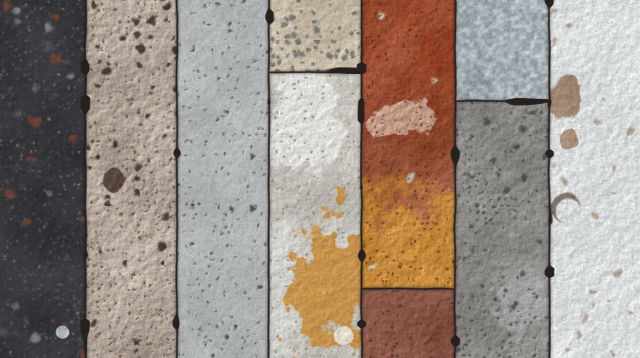
This texture is drawn by a WebGL 1 fragment shader. Its source:

```glsl
precision highp float;
uniform vec2 u_resolution;

float hash(vec2 p) {
  vec3 q = fract(vec3(p.xyx) * 0.1031);
  q += dot(q, q.yzx + 33.33);
  return fract((q.x + q.y) * q.z);
}

float noise(vec2 p) {
  vec2 i = floor(p), f = fract(p);
  f = f * f * (3.0 - 2.0 * f);
  return mix(mix(hash(i), hash(i + vec2(1.0, 0.0)), f.x),
             mix(hash(i + vec2(0.0, 1.0)), hash(i + 1.0), f.x), f.y);
}

float fbm(vec2 p) {
  float sum = 0.0, gain = 0.53;
  for (int i = 0; i < 4; i++) {
    sum += gain * noise(p);
    p = mat2(1.6, 1.2, -1.2, 1.6) * p + 17.3;
    gain *= 0.5;
  }
  return sum;
}

// Scattered irregular spots: x is coverage, y a random value per spot
vec2 spots(vec2 p, float scale, float density, float radius) {
  vec2 q = p * scale;
  q += 0.35 * vec2(noise(q * 2.3), noise(q * 2.3 + 41.0));
  float soft = 0.06 + scale / u_resolution.y;
  vec2 result = vec2(0.0);
  for (int y = -1; y <= 1; y++) {
    for (int x = -1; x <= 1; x++) {
      vec2 cell = floor(q) + vec2(float(x), float(y));
      float id = hash(cell + 7.7);
      vec2 center = cell + 0.15 + 0.7 * vec2(hash(cell + 3.1), hash(cell + 59.0));
      float size = radius * mix(0.35, 1.0, hash(cell + 91.0));
      float cover = 1.0 - smoothstep(size - soft, size + soft, length(q - center));
      cover *= step(hash(cell + 23.0), density);
      if (cover > result.x) result = vec2(cover, id);
    }
  }
  return result;
}

// Ragged stain around a center
float stain(vec2 p, vec2 center, vec2 size, float ragged) {
  float d = length((p - center) / size) + ragged * (fbm(p * 22.0) - 0.5);
  return 1.0 - smoothstep(0.85, 1.05, d);
}

// Pits with a lit lower right rim
vec3 pit(vec3 color, vec2 p, float scale, float density, float radius, vec3 dark) {
  float rim = spots(p + vec2(-0.0025, 0.0025), scale, density, radius).x;
  color *= 1.0 + 0.1 * rim;
  return mix(color, dark, 0.85 * spots(p, scale, density, radius).x);
}

vec3 slab(vec2 p, float column) {
  float cloud = fbm(p * 9.0 + column * 13.0) - 0.5;
  float patches = smoothstep(0.35, 0.65, fbm(p * 7.0 + 5.0));
  float rough = 0.35;
  vec3 c;
  if (column < 0.5) { // asphalt with mixed aggregate
    c = vec3(0.21, 0.21, 0.225) + 0.1 * cloud;
    vec2 fine = spots(p, 75.0, 0.4, 0.3), stone = spots(p, 22.0, 0.22, 0.34);
    c = mix(c, mix(vec3(0.3, 0.31, 0.33), vec3(0.6, 0.56, 0.48), pow(fine.y, 4.0)), 0.7 * fine.x);
    vec3 tint = mix(vec3(0.29, 0.31, 0.34), vec3(0.55, 0.58, 0.6), pow(stone.y, 4.0));
    c = mix(c, mix(tint, vec3(0.44, 0.27, 0.2), step(stone.y, 0.22)), 0.8 * stone.x);
    c = mix(c, vec3(0.68, 0.7, 0.7), stain(p, vec2(0.175, 0.073), vec2(0.022), 0.5));
  } else if (column < 1.5) { // travertine
    c = vec3(0.69, 0.635, 0.59) + 0.2 * cloud;
    c = pit(c, p, 60.0, 0.2 + 0.3 * patches, 0.25, vec3(0.34, 0.27, 0.23));
    c = pit(c, p + 3.0, 27.0, 0.15 + 0.35 * smoothstep(0.4, 0.9, p.y), 0.3, vec3(0.2, 0.15, 0.13));
    c = mix(c, vec3(0.34, 0.28, 0.24), stain(p, vec2(0.316, 0.498), vec2(0.028, 0.036), 0.6));
    rough = 0.65;
  } else if (column < 2.5) { // cast concrete
    c = vec3(0.69, 0.705, 0.705) + 0.12 * cloud;
    c = pit(c, p, 55.0, 0.22, 0.24, vec3(0.4, 0.4, 0.4));
    c = pit(c, p + 6.0, 27.0, 0.22, 0.2, vec3(0.25, 0.25, 0.26));
    rough = 0.2;
  } else if (column < 3.5) {
    if (p.y > 0.798) { // flecked cream stone
      c = vec3(0.77, 0.725, 0.645) + 0.15 * cloud;
      float fleck = spots(p, 48.0, 0.2 + 0.5 * smoothstep(1.0, 0.84, p.y), 0.42).x;
      c = mix(c, vec3(0.37, 0.38, 0.39), 0.75 * fleck);
    } else { // worn limewash with an ochre stain
      c = vec3(0.76, 0.75, 0.72) + 0.16 * cloud;
      c = mix(c, vec3(0.86, 0.86, 0.845), stain(p, vec2(0.85, 0.67), vec2(0.1, 0.17), 1.0));
      c = mix(c, vec3(0.83, 0.84, 0.83), 0.6 * stain(p, vec2(0.78, 0.2), vec2(0.08, 0.2), 1.4));
      c = pit(c, p, 60.0, 0.22, 0.24, vec3(0.55, 0.5, 0.44));
      c = mix(c, vec3(0.77, 0.55, 0.25), 0.9 * stain(p, vec2(0.92, 0.19), vec2(0.1, 0.19), 2.2));
      c = mix(c, vec3(0.87, 0.85, 0.79), stain(p, vec2(0.958, 0.063), vec2(0.028), 0.3));
    }
  } else if (column < 4.5) { // rusted brick
    c = mix(vec3(0.6, 0.34, 0.25), vec3(0.59, 0.28, 0.17), smoothstep(0.5, 0.85, p.y)) + 0.22 * cloud;
    rough = 0.55;
    if (p.y > 0.193) {
      float ochre = smoothstep(0.53, 0.37, p.y + 0.4 * (fbm(p * 16.0) - 0.5));
      c = mix(c, vec3(0.75, 0.52, 0.22) + 0.15 * cloud, ochre);
      c = mix(c, vec3(0.8, 0.68, 0.61), 0.8 * stain(p, vec2(1.11, 0.67), vec2(0.1, 0.04), 2.0));
      c = mix(c, vec3(0.75, 0.72, 0.68), spots(p, 16.0, 0.05, 0.18).x);
    } else c = vec3(0.54, 0.34, 0.285) + 0.2 * cloud;
    c = pit(c, p, 65.0, 0.25, 0.24, vec3(0.34, 0.18, 0.12));
  } else if (column < 5.5) {
    if (p.y > 0.719) { // blue granite
      c = vec3(0.655, 0.695, 0.71) + 0.12 * cloud + 0.2 * (noise(p * 95.0) - 0.5);
    } else { // grey block
      c = vec3(0.545, 0.54, 0.53) + 0.2 * cloud;
      c = mix(c, vec3(0.68), 0.5 * stain(p, vec2(1.46, 0.15), vec2(0.06, 0.08), 2.0));
      c = pit(c, p, 55.0, 0.4 * patches + 0.1, 0.27, vec3(0.3));
      c = pit(c, p, 22.0, 0.14, 0.24, vec3(0.28));
      rough = 0.5;
    }
  } else { // chipped white plaster
    c = vec3(0.86, 0.87, 0.87) + 0.1 * cloud;
    c = pit(c, p, 23.0, 0.15, 0.3, vec3(0.64, 0.58, 0.52));
    float bare = stain(p, vec2(1.58, 0.725), vec2(0.05, 0.065), 1.1);
    bare = max(bare, stain(p, vec2(1.587, 0.615), vec2(0.025, 0.03), 1.0));
    c = mix(c, vec3(0.67, 0.57, 0.49) + 0.25 * cloud, bare);
    c = mix(c, vec3(0.5, 0.46, 0.42), stain(p, vec2(1.577, 0.42), vec2(0.044, 0.042), 0.6));
    c = mix(c, vec3(0.84, 0.85, 0.85), stain(p, vec2(1.585, 0.411), vec2(0.038, 0.035), 0.4));
  }
  // Relief lit from the upper left, then fine grain
  float relief = fbm(p * 65.0) - fbm((p + vec2(-0.004, 0.004)) * 65.0);
  return c * (1.0 + rough * relief + 0.1 * (noise(p * 240.0) - 0.5));
}

void main() {
  vec2 p = gl_FragCoord.xy / u_resolution * vec2(1.786, 1.0);
  float column = 0.0, joint = 1.0;
  // Seven columns parted by slightly wavering joints
  for (int i = 0; i < 6; i++) {
    float k = float(i);
    float edge = 0.239 + 0.2588 * k - 0.007 * sin(0.628 * k);
    float d = p.x - edge + 0.005 * (fbm(vec2(p.y * 14.0, k * 9.0)) - 0.5);
    column += step(0.0, d);
    joint = min(joint, abs(d));
  }
  // Cross joints in three of the columns
  float level = column == 3.0 ? 0.798 : column == 4.0 ? 0.193 : column == 5.0 ? 0.719 : 9.0;
  joint = min(joint, abs(p.y - level + 0.004 * (noise(p * 22.0) - 0.5)));

  vec3 color = slab(p, column);
  float chip = 0.0025 + 0.011 * smoothstep(0.74, 0.92, noise(p * vec2(9.0, 21.0)));
  color *= mix(0.78, 1.0, smoothstep(0.0, 0.013, joint));
  float soft = 0.0008 + 0.7 / u_resolution.y;
  color = mix(vec3(0.15, 0.13, 0.12), color, smoothstep(chip - soft, chip + soft, joint));
  gl_FragColor = vec4(clamp(color, 0.0, 1.0), 1.0);
}
```
